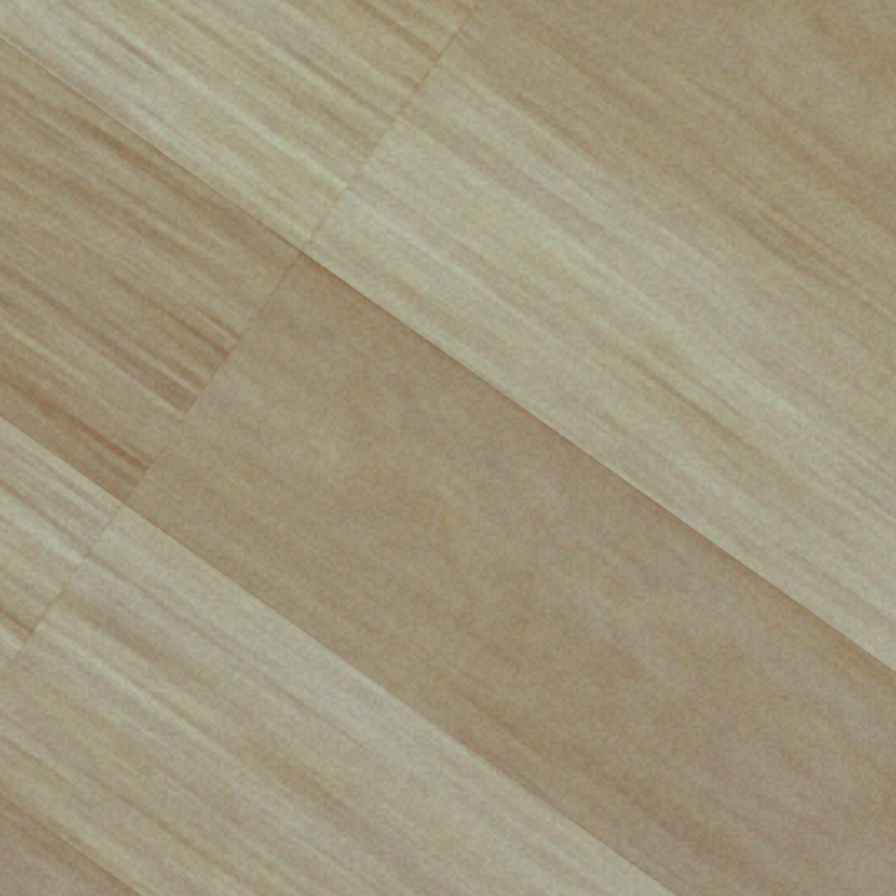
A Shadertoy shader for this texture:

```glsl
// Pale oak floor: wide diagonal planks, alternately light and tan, cut by one line of end joints.
// The canvas is rotated into plank axes (along, across); each plank gets its own tone,
// stretched-noise grain, soft cathedral figure and shaded edges.

const vec2  GRAIN_DIR    = vec2(0.816, -0.578);  // runs down to the right
const float PLANK_WIDTH  = 0.345;
const float FIRST_SEAM   = 0.092;                // across position of the lowest seam
const float JOINT_POS    = 1.015 - 0.578;        // along position of the end joints
const float JOINT_WIDTH  = 0.0025;
const float SEAM_WIDTH   = 0.0022;
const float EDGE_SHADOW  = 0.016;
const float SOFTNESS     = 0.0025;               // blur of the edges, in canvas units
const float TAN_TONE     = 0.27;
const float PALE_TONE    = 0.80;
const float TONE_DRIFT   = 0.32;                 // tone change across a pale plank
const float GRAIN_GAIN   = 1.35;
const float SPECKLE_FREQ = 270.0;
const vec3  TAN_WOOD     = vec3(0.585, 0.516, 0.408);
const vec3  PALE_WOOD    = vec3(0.668, 0.656, 0.562);
const vec3  HUE_SHIFT    = vec3(0.010, -0.003, -0.045);  // toward yellow

float hash(vec2 p) {
    return fract(sin(dot(p, vec2(12.9898, 78.233))) * 43758.5453);
}

float noise(vec2 p) {
    vec2 i = floor(p), f = fract(p);
    f = f * f * (3.0 - 2.0 * f);
    vec2 e = vec2(0.0, 1.0);
    return mix(mix(hash(i), hash(i + e.yx), f.x),
               mix(hash(i + e.xy), hash(i + e.yy), f.x), f.y);
}

float fbm(vec2 p) {
    float sum = 0.0, amp = 0.5;
    for (int i = 0; i < 4; i++) {
        sum += amp * noise(p);
        p = p * 2.03 + 17.3;
        amp *= 0.5;
    }
    return sum;
}

// Straight grain: broad bands, fine dark lines and a few bright streaks.
float straightGrain(vec2 p) {
    p.y += 0.014 * noise(p * vec2(3.0, 5.0));
    float bands  = noise(p * vec2(2.2, 28.0)) - 0.5;
    float lines  = noise(p * vec2(5.0, 100.0)) - 0.5;
    float fibres = noise(p * vec2(18.0, 210.0)) - 0.5;
    float dark   = smoothstep(0.68, 0.92, noise(p * vec2(4.0, 90.0) + 9.0));
    float bright = smoothstep(0.74, 0.95, noise(p * vec2(2.5, 65.0) + 31.0));
    return 0.26 * bands + 0.32 * lines + 0.30 * fibres - 0.26 * dark + 0.24 * bright;
}

// Cathedral figure: soft contours of a warped, elongated field, with cloudy patches.
float cathedralFigure(vec2 p) {
    float field = fbm(p * vec2(4.0, 9.0));
    float cloud = fbm(p * vec2(9.0, 19.0) + 5.0) - 0.47;
    float fleck = noise(p * vec2(30.0, 110.0)) - 0.5;
    return 0.11 * sin(34.0 * field) + 0.62 * cloud + 0.18 * fleck;
}

// Returns the tone (0 tan to 1 pale) and the hue shift of the wood.
vec2 wood(vec2 uv) {
    float along  = dot(uv, GRAIN_DIR) + 0.578;
    float across = dot(uv, vec2(-GRAIN_DIR.y, GRAIN_DIR.x));
    float strip  = (across - FIRST_SEAM) / PLANK_WIDTH;
    float row    = floor(strip);
    float f      = strip - row;
    float right  = step(JOINT_POS, along);
    float pale   = 1.0 - mod(row, 2.0);

    // Base tone of this plank
    vec2 seed  = vec2(row * 7.31, right * 3.7 + row * 1.9);
    float tone = mix(TAN_TONE, PALE_TONE, pale);
    tone += TONE_DRIFT * pale * (0.5 - f) * (row - 1.0);
    tone += 0.08 * (hash(seed + 2.0) - 0.5) - 0.14 * pale * (1.0 - right);

    // Grain, giving way to figure in the heart of the tan planks
    vec2 p = vec2(along, across) + seed;
    float heart = right * (1.0 - pale) * smoothstep(0.1, 0.45, f) * smoothstep(1.0, 0.8, f);
    float strength = GRAIN_GAIN * mix(1.15, mix(0.7, 0.85, pale), right);
    tone += mix(strength * straightGrain(p), cathedralFigure(p), 0.8 * heart);
    tone += 0.36 * (fbm(p * vec2(3.0, 8.0) + 40.0) - 0.47);

    // Shadow under the upper edge, glint along the lower edge
    float farther = smoothstep(JOINT_POS, JOINT_POS + 0.35, along);
    tone -= 0.34 * (1.0 - pale) * right * exp(-(1.0 - f) * PLANK_WIDTH / EDGE_SHADOW);
    tone += 0.24 * pale * farther * exp(-f * PLANK_WIDTH / 0.007);

    // Seams and end joints
    float seamDist = min(f, 1.0 - f) * PLANK_WIDTH;
    float wear = 0.3 + noise(vec2(along, across) * 14.0);
    tone -= 0.16 * wear * (1.0 - smoothstep(0.0, SEAM_WIDTH * 2.0, seamDist));
    float jointDist = abs(along - JOINT_POS);
    tone -= 0.26 * wear * (1.0 - smoothstep(0.0, JOINT_WIDTH * 2.0, jointDist));

    float hue = fbm(p * vec2(4.0, 22.0) + 71.0) - 0.47 + 0.2 * (f - 0.5) * pale * (row - 1.0);
    return vec2(tone, hue);
}

void mainImage(out vec4 fragColor, in vec2 fragCoord) {
    vec2 uv = fragCoord / iResolution.y;

    // Average four samples for soft edges
    float spread = max(SOFTNESS, 1.0 / iResolution.y);
    vec2 mean = vec2(0.0);
    for (int i = 0; i < 4; i++) {
        vec2 corner = vec2(i & 1, i >> 1) - 0.5;
        mean += 0.25 * wood(uv + 0.5 * spread * corner);
    }
    vec3 color = mix(TAN_WOOD, PALE_WOOD, clamp(mean.x, -0.45, 1.35)) + HUE_SHIFT * mean.y;

    // Warmer light toward the top, then faint coloured speckle
    color += vec3(0.004, 0.0, -0.022) * (uv.y - 0.5);
    vec2 s = uv * SPECKLE_FREQ;
    color += 0.046 * (noise(s) - 0.5);
    color += 0.032 * (vec3(noise(s * 0.6 + 11.0), noise(s * 0.6 + 57.0), noise(s * 0.6 + 93.0)) - 0.5);
    fragColor = vec4(color, 1.0);
}
```
